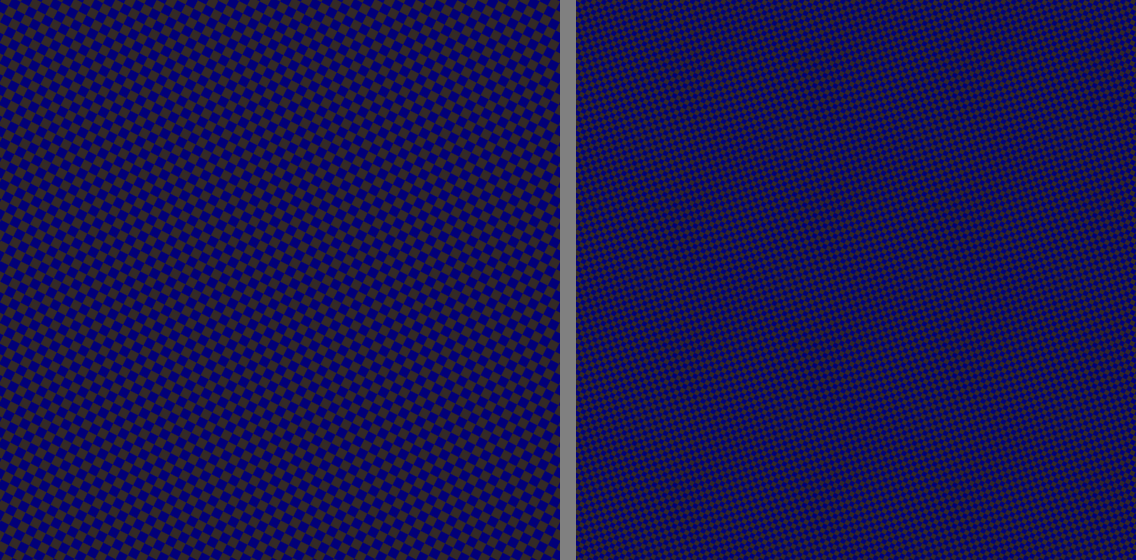
Left: one tile. Right: repeated 2 by 2.
Give the GLSL for this pattern, as a WebGL 1 fragment shader.

```glsl
precision highp float;

// A fine two-colour checkerboard, tilted about 27 degrees.
// Whole cell counts along each canvas side set both tilt and size;
// their sum is even, so the colours agree across opposite edges.

uniform vec2 u_resolution;

const vec2 CELL_STEPS = vec2(54.0, 28.0);   // cells crossed along each checker axis
const vec2 ANCHOR = vec2(0.026, 0.993);     // centre of one blue square
const float EDGE_SOFTNESS = 0.6;            // half width of an edge, in pixels
const vec3 BLUE = vec3(0.008, 0.0, 0.472);
const vec3 BROWN = vec3(0.205, 0.163, 0.150);

// Signed distance to the nearest stripe border; positive around even numbers.
vec2 stripeDistance(vec2 t) {
  return abs(fract(t * 0.5) * 2.0 - 1.0) - 0.5;
}

// Canvas position to tilted cell coordinates.
vec2 toCells(vec2 p) {
  return vec2(CELL_STEPS.x * p.x - CELL_STEPS.y * p.y,
              CELL_STEPS.y * p.x + CELL_STEPS.x * p.y);
}

void main() {
  vec2 uv = gl_FragCoord.xy / u_resolution;
  float pixelInCells = length(CELL_STEPS) / min(u_resolution.x, u_resolution.y);

  // Two crossed stripe sets; equal signs give blue, opposite signs brown.
  vec2 border = stripeDistance(toCells(uv - ANCHOR));
  vec2 stripes = clamp(border / (EDGE_SOFTNESS * pixelInCells), -1.0, 1.0);
  float blueCover = 0.5 + 0.5 * stripes.x * stripes.y;

  gl_FragColor = vec4(mix(BROWN, BLUE, blueCover), 1.0);
}
```
